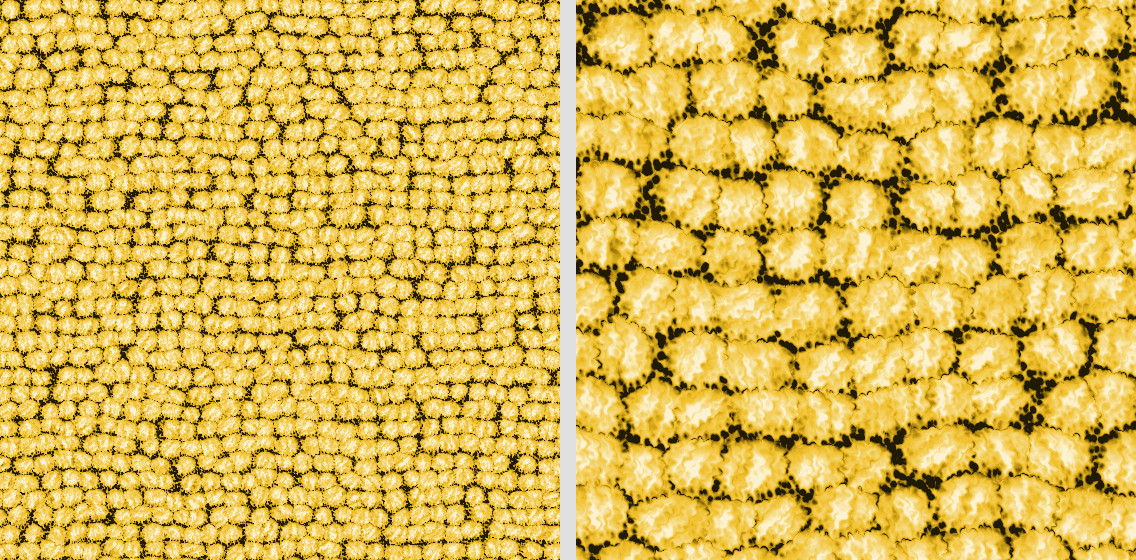
Left: the whole. Right: its middle third, enlarged.
Reproduce this texture procedurally as a Shadertoy shader.

```glsl
// Nubby yellow wool weave: staggered rows of rounded yarn loops.
// Each loop is the highest dome of a jittered cell grid; stretched cellular
// noise draws its slanted strands and fine cellular noise the loose fuzz.

vec2 hash22(vec2 p) {
    vec3 q = fract(p.xyx * vec3(0.1031, 0.1030, 0.0973));
    q += dot(q, q.yzx + 33.33);
    return fract((q.xx + q.yz) * q.zy);
}

// Distance to the nearest scattered point, about 0.45 on average
float cellular(vec2 p) {
    vec2 base = floor(p);
    float nearest = 4.0;
    for (int y = -1; y <= 1; y++)
    for (int x = -1; x <= 1; x++) {
        vec2 cell = base + vec2(x, y);
        vec2 d = cell + hash22(cell) - p;
        nearest = min(nearest, dot(d, d));
    }
    return sqrt(nearest);
}

// Height of the topmost loop and its lead over the next one (x, y);
// also gives the offset from its centre and its seed
vec2 loopHeight(vec2 p, out vec2 offset, out vec2 seed) {
    float best = -4.0, second = -4.0;
    offset = vec2(0.0);
    seed = vec2(0.0);
    for (int y = -1; y <= 1; y++) {
        float row = floor(p.y) + float(y);
        float shift = hash22(vec2(row, 9.0)).x;
        for (int x = -2; x <= 2; x++) {
            vec2 cell = vec2(floor(p.x + shift) + float(x), row);
            vec2 jitter = hash22(cell + 40.0) - 0.5;
            vec2 size = hash22(cell + 171.0);
            vec2 centre = cell + 0.5 - vec2(shift, 0.0) + jitter * vec2(0.48, 0.26);
            vec2 radius = mix(vec2(0.48, 0.50), vec2(0.76, 0.68), size);
            vec2 d = (p - centre) / radius;
            float height = 1.0 - dot(d, d);
            second = max(second, min(height, best));
            if (height > best) {
                best = height;
                offset = p - centre;
                seed = hash22(cell + 311.0);
            }
        }
    }
    return vec2(best, best - second);
}

// Tone from 0 to 1 through shadow, olive, ochre, yellow, straw and cream
vec3 woolColor(float tone) {
    vec3 color = vec3(0.13, 0.10, 0.01);
    color = mix(color, vec3(0.49, 0.38, 0.03), clamp(tone / 0.15, 0.0, 1.0));
    color = mix(color, vec3(0.74, 0.57, 0.05), clamp((tone - 0.15) / 0.15, 0.0, 1.0));
    color = mix(color, vec3(0.94, 0.75, 0.17), clamp((tone - 0.30) / 0.18, 0.0, 1.0));
    color = mix(color, vec3(0.96, 0.84, 0.46), clamp((tone - 0.50) / 0.20, 0.0, 1.0));
    return mix(color, vec3(0.99, 0.95, 0.82), clamp((tone - 0.70) / 0.20, 0.0, 1.0));
}

void mainImage(out vec4 fragColor, in vec2 fragCoord) {
    vec2 uv = fragCoord / iResolution.y;

    // Loose fibres slanting both ways
    float fuzz = cellular(mat2(140.0, 60.0, -55.0, 190.0) * uv);
    float fine = cellular(mat2(240.0, -80.0, 90.0, 170.0) * uv + 17.0);

    // Wavering rows with slightly ragged loop outlines
    vec2 p = uv * vec2(28.0, 32.0);
    p.y += 0.12 * sin(uv.x * 19.0 + 2.0 * sin(uv.y * 8.0)) + 0.06 * sin(uv.x * 53.0 + uv.y * 31.0);
    p += (vec2(fuzz, fine) - 0.45) * vec2(0.16, 0.16);

    vec2 offset, seed;
    vec2 relief = loopHeight(p, offset, seed);
    float dome = max(relief.x, 0.0);

    // Twisted strands and finer hairs, mostly leaning to the right
    float lean = mix(-0.45, 0.95, seed.x);
    float across = offset.x * cos(lean) - offset.y * sin(lean);
    float along = offset.x * sin(lean) + offset.y * cos(lean);
    across += 0.25 * along * along;
    float strand = 0.45 - cellular(vec2(across * 5.5, along * 1.5) + seed * 60.0);
    float hair = 0.45 - cellular(vec2(across * 11.0, along * 3.5) + seed * 90.0);
    float twist = sin(across * 13.0 + seed.y * 6.28);

    // Shadows between loops, deepest under their lower edges,
    // broken into dark holes by the web of fibres
    float gap = 1.0 - smoothstep(-0.40, 0.50, relief.x + 0.24 * offset.y);
    float holes = 1.0 - smoothstep(0.2, 0.64, 0.55 * fine + 0.45 * fuzz);
    float seam = 1.0 - smoothstep(0.0, 0.35, relief.y);

    float tone = 0.42 + 0.33 * dome + 0.10 * offset.y;
    tone += (0.15 + 0.5 * dome) * strand + 0.08 * dome * twist;
    tone += 0.22 * hair + 0.22 * (fine - 0.45);
    tone -= gap * (0.08 + 0.85 * holes) + seam * (0.03 + 0.22 * holes);

    fragColor = vec4(woolColor(tone), 1.0);
}
```
